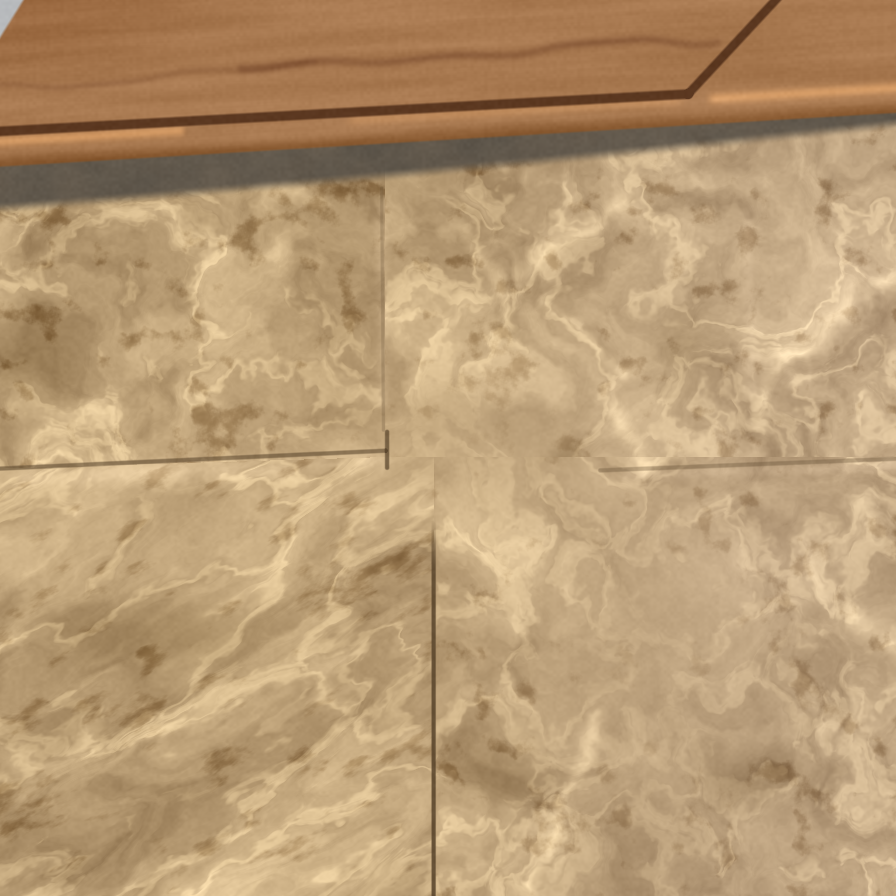
Give the GLSL for this texture, as a Shadertoy shader.

```glsl
// Mottled stone floor tiles below the slanted foot of a wooden cabinet.
// Warped value noise makes clouds, veins and pits; soft line distances
// place the seams, the main veins, the wood mouldings and the shadow.

float hash(vec2 p) {
    return fract(sin(dot(p, vec2(127.1, 311.7))) * 43758.5453);
}

float noise(vec2 p) {
    vec2 i = floor(p), f = fract(p);
    f = f * f * (3.0 - 2.0 * f);
    return mix(mix(hash(i), hash(i + vec2(1, 0)), f.x),
               mix(hash(i + vec2(0, 1)), hash(i + vec2(1, 1)), f.x), f.y);
}

float fbm(vec2 p) {
    float sum = 0.0, amp = 0.5;
    for (int i = 0; i < 5; i++) {
        sum += amp * noise(p);
        p = mat2(1.6, 1.2, -1.2, 1.6) * p + 7.3;
        amp *= 0.5;
    }
    return sum;
}

float segment(vec2 p, vec2 a, vec2 b) {
    vec2 d = b - a;
    return length(p - a - d * clamp(dot(p - a, d) / dot(d, d), 0.0, 1.0));
}

// Soft-edged line and round patch, both 1 at the core.
float stroke(vec2 p, vec2 a, vec2 b, float w) {
    return 1.0 - smoothstep(w * 0.4, w * 0.6 + 1.5 / iResolution.y, segment(p, a, b));
}
float glow(vec2 p, vec2 c, vec2 r) {
    vec2 q = (p - c) / r;
    return exp(-dot(q, q));
}
float vein(vec2 p, vec2 a, vec2 b, float w) {
    float d = segment(p, a, b) / w;
    return exp(-d * d);
}

vec3 stoneFloor(vec2 p) {
    bool upper = p.y > 0.477 + 0.03 * min(p.x, 0.43);
    bool right = p.x > (upper ? 0.43 : 0.484);
    float lowerLeft = !upper && !right ? 1.0 : 0.0;
    vec2 shift = vec2(right ? 5.3 : 0.0, upper ? 9.1 : 0.0);

    // Stone grain, drawn out along a rising diagonal in the lower left tile
    vec2 along = mat2(0.88, -0.47, 0.47, 0.88) * p;
    vec2 q = mix(p, along * vec2(0.6, 1.35), lowerLeft) + shift;
    vec2 warp = vec2(fbm(q * 12.0), fbm(q * 12.0 + 31.0)) - 0.48;
    float cloud = fbm(q * 7.0 + warp * 1.5);
    float mottle = fbm(q * 23.0 + warp * 4.0);
    float ridge = 1.0 - abs(2.0 * fbm(q * 11.0 + warp * 2.0 + 17.0) - 0.97);
    float pits = smoothstep(0.58, 0.78, fbm(q * 36.0 + 50.0));

    // Calm areas of stone
    float busy = 1.0 - 0.65 * glow(p, vec2(0.73, 0.25), vec2(0.13, 0.22))
                     - 0.6 * glow(p, vec2(0.52, 0.51), vec2(0.14, 0.07));
    vec3 col = mix(vec3(0.735, 0.625, 0.465), vec3(0.735, 0.63, 0.495),
                   smoothstep(0.35, 0.9, p.x));
    col += vec3(0.25, 0.25, 0.22) * (cloud - 0.48) * busy;
    col += vec3(0.30, 0.30, 0.27) * (mottle - 0.48) * busy;
    col += vec3(0.10, 0.10, 0.085) * smoothstep(0.86, 0.99, ridge) * busy;
    col -= vec3(0.13, 0.14, 0.14) * pits * busy;

    // Main pale veins, bent by the warp
    vec2 v = p + warp * 0.07;
    float pale = vein(v, vec2(0.50, 0.75), vec2(0.565, 0.64), 0.009)
               + vein(v, vec2(0.57, 0.70), vec2(0.70, 0.78), 0.009)
               + vein(v, vec2(0.62, 0.67), vec2(0.69, 0.60), 0.008)
               + vein(v, vec2(0.68, 0.56), vec2(0.73, 0.49), 0.010)
               + vein(v, vec2(0.84, 0.50), vec2(0.89, 0.62), 0.008)
               + vein(v, vec2(0.87, 0.61), vec2(1.0, 0.69), 0.014)
               + vein(v, vec2(0.96, 0.31), vec2(1.0, 0.25), 0.013)
               + vein(v, vec2(0.60, 0.02), vec2(0.65, 0.20), 0.007);
    col += vec3(0.12, 0.12, 0.105) * min(pale, 1.0) * (0.4 + mottle);
    col += 0.055 * glow(p, vec2(0.85, 0.37), vec2(0.09, 0.06));
    col += 0.04 * glow(p, vec2(0.96, 0.67), vec2(0.07, 0.08));

    // Brown stains
    float stain = glow(v, vec2(0.55, 0.13), vec2(0.045, 0.035))
                + glow(v, vec2(0.63, 0.50), vec2(0.025, 0.02))
                + glow(v, vec2(0.77, 0.61), vec2(0.05, 0.06))
                + glow(v, vec2(0.83, 0.13), vec2(0.05, 0.03))
                + glow(v, vec2(0.19, 0.30), vec2(0.12, 0.04))
                + glow(v, vec2(0.03, 0.60), vec2(0.04, 0.05));
    col -= vec3(0.13, 0.13, 0.125) * stain * (0.3 + mottle);

    // Tile seams: pale edges first, then dark joints
    float edge = vein(p, vec2(0.428, 0.55), vec2(0.425, 0.77), 0.007)
               + vein(p, vec2(0.03, 0.466), vec2(0.42, 0.487), 0.012)
               + vein(p, vec2(0.70, 0.469), vec2(1.0, 0.481), 0.007)
               + 0.6 * vein(p, vec2(0.84, 0.56), vec2(0.835, 0.76), 0.008);
    col += 0.065 * edge * (0.4 + mottle);
    float joint = 0.6 * stroke(p, vec2(0.0, 0.477), vec2(0.43, 0.497), 0.003)
                + 0.75 * stroke(p, vec2(0.432, 0.478), vec2(0.432, 0.518), 0.003)
                + 0.35 * stroke(p, vec2(0.67, 0.475), vec2(1.0, 0.488), 0.003)
                + 0.9 * stroke(p, vec2(0.484, -0.1), vec2(0.484, 0.43), 0.003)
                      * smoothstep(0.43, 0.36, p.y)
                + 0.25 * stroke(p, vec2(0.428, 0.52), vec2(0.426, 0.79), 0.002);
    return mix(col, vec3(0.36, 0.28, 0.18), min(joint, 1.0));
}

vec3 cabinet(vec2 p, float h) {
    float grain = fbm(vec2(p.x * 5.0, h * 75.0));
    vec3 col = vec3(0.66, 0.475, 0.315) + 0.10 * (grain - 0.48);
    col -= vec3(0.06, 0.07, 0.07) * smoothstep(0.35, 0.0, p.x) * smoothstep(0.06, 0.18, h);
    float wave = 0.012 * (noise(vec2(p.x * 14.0, 3.0)) - 0.5);
    float streak = vein(p + vec2(0, wave), vec2(0.27, 0.923), vec2(0.80, 0.955), 0.005)
                 + 0.5 * vein(p + vec2(0, wave), vec2(0.0, 0.90), vec2(0.35, 0.928), 0.004);
    col = mix(col, vec3(0.45, 0.27, 0.16), 0.65 * streak * (0.3 + grain));

    // Lit lip, broken into lengths, and the dark panel grooves
    float lit = smoothstep(0.21, 0.20, p.x) + smoothstep(0.785, 0.80, p.x)
              + 0.45 * smoothstep(0.38, 0.40, p.x) * smoothstep(0.77, 0.75, p.x);
    col += vec3(0.17, 0.13, 0.08) * lit * exp(-pow((h - 0.028) / 0.006, 2.0));
    col -= 0.12 * smoothstep(0.018, 0.0, h);
    float groove = stroke(p, vec2(-0.1, 0.848), vec2(0.768, 0.895), 0.009)
                 + stroke(p, vec2(0.768, 0.895), vec2(0.875, 1.01), 0.008);
    return mix(col, vec3(0.30, 0.17, 0.09), 0.85 * min(groove, 1.0));
}

void mainImage(out vec4 fragColor, in vec2 fragCoord) {
    vec2 p = fragCoord / iResolution.xy;
    float h = p.y - 0.814 - 0.06 * p.x;

    // Floor with the grey shadowed strip under the cabinet
    vec3 col = stoneFloor(p);
    float depth = mix(0.046, 0.012, p.x * p.x * 0.5 + p.x * 0.5);
    float shade = smoothstep(-depth - 0.008, -depth + 0.007, h);
    vec3 strip = mix(vec3(0.31, 0.29, 0.26), vec3(0.40, 0.36, 0.31), fbm(p * 25.0));
    col = mix(col, strip, 0.93 * shade);

    float aa = 1.5 / iResolution.y;
    col = mix(col, cabinet(p, h), smoothstep(-aa, aa, h));

    // Pale wall in the upper left corner
    float wall = p.y - 0.958 - 1.6 * p.x;
    col = mix(col, vec3(0.72, 0.73, 0.74), smoothstep(-0.004, 0.004, wall));
    col += 0.025 * (noise(p * 260.0) - 0.5);
    fragColor = vec4(clamp(col, 0.0, 1.0), 1.0);
}
```
